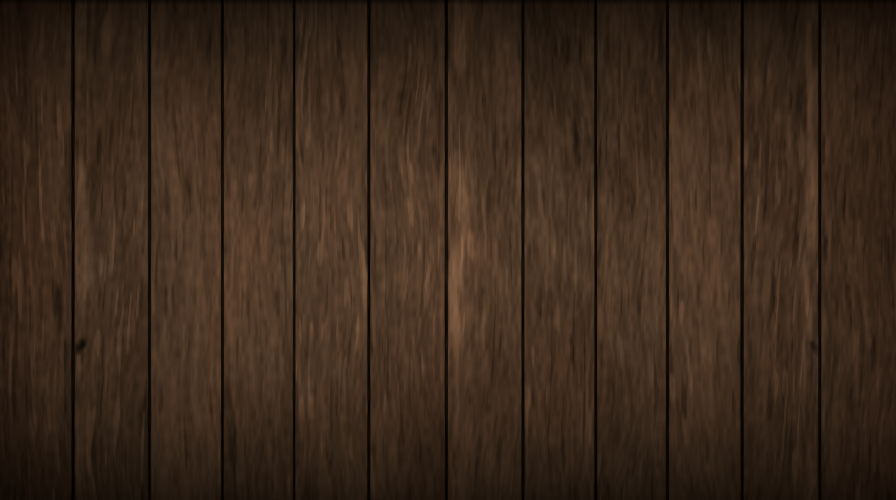
Write a WebGL 2 fragment shader that draws this texture.

```glsl
#version 300 es
precision highp float;

#define PLANKS 12.0
#define SEAM_HALF_WIDTH 0.014
#define SEAM_JITTER 0.035
#define GRAIN_CONTRAST 0.25
#define BRIGHTNESS 0.312
#define FADE_VERTICAL 0.62
#define FADE_SIDES 0.30
#define DARK_WOOD vec3(0.10, 0.068, 0.040)
#define PALE_WOOD vec3(0.39, 0.29, 0.21)
#define RED_TINT vec3(1.07, 0.97, 0.93)

uniform vec2 u_resolution;
out vec4 outColor;

float hash(vec2 p) {
    return fract(sin(dot(p, vec2(127.1, 311.7))) * 43758.5453);
}

float noise(vec2 p) {
    vec2 i = floor(p), f = fract(p);
    f = f * f * (3.0 - 2.0 * f);
    return mix(mix(hash(i), hash(i + vec2(1, 0)), f.x),
               mix(hash(i + vec2(0, 1)), hash(i + vec2(1, 1)), f.x), f.y);
}

// Signed noise of long vertical fibres
float fibre(vec2 p, float across, float along) {
    return noise(p * vec2(across, along)) - 0.5;
}

// Plank widths vary in a cycle of five
float seamPosition(float k) {
    return k - 0.032 + SEAM_JITTER * cos(1.2566 * (k - 2.0));
}

// Layered grain, about zero on average; p.x in planks, p.y in heights
float woodGrain(vec2 p, float id) {
    float slant = 0.15 - 0.7 * hash(vec2(id, 9.0));
    p.x += slant * p.y + 0.14 * fibre(p + id * 3.7, 1.5, 5.0);
    p += vec2(id * 17.0, id * 5.3);
    float grain = 0.50 * fibre(p, 3.0, 2.5) + 0.60 * fibre(p, 9.0, 5.0)
                + 1.00 * fibre(p + 31.0, 23.0, 17.0) + 0.75 * fibre(p + 57.0, 32.0, 55.0);
    float patches = smoothstep(0.35, 0.75, noise(p * vec2(2.0, 3.0) + 80.0));
    float scratches = smoothstep(0.66, 0.84, noise(p * vec2(22.0, 13.0) + 12.0));
    float cracks = smoothstep(0.70, 0.88, noise(p * vec2(22.0, 10.0) + 43.0));
    return grain + scratches * (0.25 + 0.75 * patches) - 0.75 * cracks;
}

// Pale worn wood beside an edge, broken up along its length
float wornEdge(float fromEdge, float reach, float y, float id) {
    float breaks = noise(vec2(fromEdge * 14.0 + id * 7.0, y * 11.0));
    reach *= 0.6 + 0.7 * noise(vec2(id * 3.0, y * 5.0));
    return smoothstep(reach, reach * 0.5, fromEdge) * smoothstep(0.15, 0.75, breaks);
}

// Dark knots on the seams beside the outermost planks
float knots(vec2 p) {
    float shade = 0.0;
    for (int i = 0; i < 2; i++) {
        float side = float(i);
        float x = mix(seamPosition(1.0) + 0.09, seamPosition(PLANKS - 1.0) - 0.07, side);
        vec2 q = (p - vec2(x, 0.305)) * vec2(1.0, 6.5);
        q.y += (1.0 - 2.0 * side) * q.x * -0.8;
        float wobble = 0.06 * noise(p * vec2(16.0, 90.0));
        shade += (0.7 - 0.3 * side) * smoothstep(0.15, 0.04, length(q) + wobble);
    }
    return shade;
}

void main() {
    vec2 uv = gl_FragCoord.xy / u_resolution;
    vec2 p = vec2(uv.x * PLANKS, uv.y);
    float pixel = PLANKS / u_resolution.x;

    // Nearest inner seam and the plank this point lies on
    float k = clamp(floor(p.x + 0.532), 1.0, PLANKS - 1.0);
    float d = p.x - seamPosition(k);
    float id = d < 0.0 ? k - 1.0 : k;

    // Plank tone, grain and stains
    float tone = 1.0 + 0.14 * (hash(vec2(id, 2.0)) - 0.5) + GRAIN_CONTRAST * woodGrain(p, id);
    tone += 0.22 * fibre(p + id * 11.0, 1.3, 4.5);

    // Wear, strongest on every fifth plank and before the last seam
    float wornLeft = step(abs(mod(id, 5.0) - 1.0), 0.1) * step(id, PLANKS - 2.0);
    float wornRight = step(abs(id - PLANKS + 2.0), 0.1);
    float strong = d > 0.0 ? wornLeft : wornRight;
    tone += mix(0.14, 0.36, strong) * wornEdge(abs(d), mix(0.10, 0.36, strong), p.y, id);
    tone *= 1.0 - clamp(knots(p), 0.0, 0.85);

    // Soft shade beside each seam, then the uneven gap itself
    float rough = noise(vec2(k * 13.0, p.y * 38.0));
    float halfWidth = SEAM_HALF_WIDTH * (0.65 + 0.4 * hash(vec2(k, 6.0)) + 0.5 * rough);
    tone *= 1.0 - 0.25 * exp(-abs(d) * 28.0);
    float gap = 1.0 - smoothstep(halfWidth - 0.5 * pixel, halfWidth + pixel, abs(d));
    tone *= 1.0 - (0.90 - 0.25 * rough) * gap;

    // Darkening toward the borders
    vec2 c = abs(uv * 2.0 - 1.0);
    float fade = (1.0 - FADE_VERTICAL * pow(c.y, 2.2)) * (1.0 - FADE_SIDES * pow(c.x, 3.0));
    fade *= mix(0.6, 1.0, smoothstep(0.0, 0.012, 1.0 - uv.y));

    float light = BRIGHTNESS * tone * fade;
    vec3 color = mix(DARK_WOOD, PALE_WOOD, (light - DARK_WOOD.r) / (PALE_WOOD.r - DARK_WOOD.r));
    float redness = 0.5 * noise(vec2(p.x * 2.0, p.y * 4.0) + 21.0) + 0.5 * smoothstep(0.75, 1.0, c.x);
    color *= mix(vec3(1.0), RED_TINT, redness);
    outColor = vec4(clamp(color, 0.0, 1.0), 1.0);
}
```
